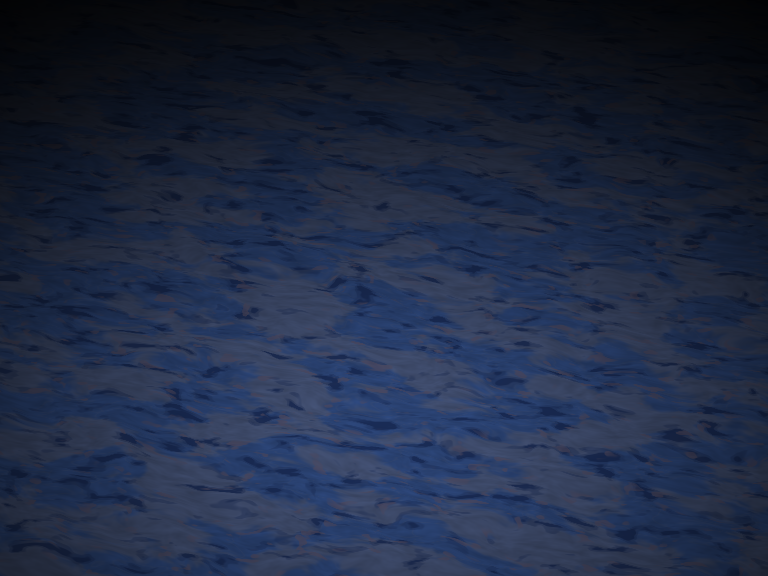
A Shadertoy shader for this texture:

```glsl
const vec3 BLUE  = vec3(0.165, 0.260, 0.450);
const vec3 GREY  = vec3(0.260, 0.305, 0.425);
const vec3 NAVY  = vec3(0.085, 0.150, 0.310);
const vec3 ROSE  = vec3(0.310, 0.285, 0.370);

const vec2  LIGHT_CENTER  = vec2(0.5, 0.25);
const vec2  LIGHT_FALLOFF = vec2(1.9, 2.3);
const float LIGHT_CORNER  = 0.25;   // extra falloff far from the center
const float LIGHT_FLOOR   = 0.04;   // level that is clipped to black

const float SLOPE       = 0.14;     // flecks descend to the right
const float PERSPECTIVE = 0.45;     // features shrink towards the top
const float WARP        = 0.022;
const vec2  PATCH_FREQ  = vec2(4.5, 13.0);
const vec2  FLECK_FREQ  = vec2(13.0, 42.0);
const vec2  ROSE_FREQ   = vec2(24.0, 62.0);
const vec2  WISP_FREQ   = vec2(9.0, 32.0);

float hash(vec2 cell) {
    uvec2 q = uvec2(ivec2(cell)) * uvec2(1597334673u, 3812015801u);
    uint n = (q.x ^ q.y) * 1597334673u;
    n = (n ^ (n >> 15)) * 2246822519u;
    return float((n ^ (n >> 13)) & 65535u) / 65535.0;
}

float cornerSlope(vec2 cell, vec2 offset) {
    float angle = 6.28318 * hash(cell);
    return dot(vec2(cos(angle), sin(angle)), offset);
}

float gradientNoise(vec2 p) {
    vec2 i = floor(p), f = fract(p), e = vec2(1.0, 0.0);
    vec2 u = f * f * f * (f * (f * 6.0 - 15.0) + 10.0);
    float low  = mix(cornerSlope(i, f), cornerSlope(i + e.xy, f - e.xy), u.x);
    float high = mix(cornerSlope(i + e.yx, f - e.yx), cornerSlope(i + e.xx, f - e.xx), u.x);
    return mix(low, high, u.y);
}

float fbm(vec2 p, int octaves) {
    float sum = 0.0, amplitude = 1.0;
    for (int k = 0; k < octaves; k++) {
        sum += amplitude * gradientNoise(p);
        p = mat2(1.98, 0.16, -0.16, 1.98) * p + 17.3;
        amplitude *= 0.56;
    }
    return sum;
}

// Surface coordinates: receding, tilted and swirled.
vec2 surfacePoint(vec2 p) {
    p *= 1.0 + PERSPECTIVE * p.y * vec2(0.6, 1.0);
    p.y += SLOPE * p.x;
    vec2 q = p * vec2(6.0, 11.0);
    p += WARP * vec2(2.0, 1.0) * vec2(fbm(q + 31.7, 2), fbm(q + 73.1, 2));
    q = p * vec2(20.0, 38.0);
    return p + 0.3 * WARP * vec2(gradientNoise(q + 5.2), gradientNoise(q + 47.9));
}

vec3 surfaceColor(vec2 p) {
    // Broad grey patches over blue
    float patches = fbm(p * PATCH_FREQ, 5);
    float grey = smoothstep(-0.12, 0.16, patches);
    vec3 color = mix(BLUE, GREY, 0.88 * grey);

    // Thin curling wisps and fine tonal grain
    float ridge = abs(fbm(p * WISP_FREQ + 11.4, 3));
    float wisp = 1.0 - smoothstep(0.0, 0.07, ridge);
    color = mix(color, GREY, 0.22 * wisp * (1.0 - grey));
    color *= 1.0 + 0.13 * fbm(p * vec2(22.0, 75.0) + 8.6, 3);

    // Dark flecks, denser inside the blue
    float fleck = fbm(p * FLECK_FREQ + 91.3, 3) - 0.22 * patches;
    color = mix(color, NAVY, 0.32 * smoothstep(0.16, 0.30, fleck));
    color = mix(color, NAVY, 0.75 * smoothstep(0.36, 0.50, fleck));

    // Small warm flecks along the patch borders
    float border = 1.0 - smoothstep(0.05, 0.40, abs(patches));
    float warm = smoothstep(0.28, 0.42, fbm(p * ROSE_FREQ + 57.8, 2));
    return mix(color, ROSE, 0.65 * warm * border);
}

float lightLevel(vec2 uv) {
    vec2 d = uv - LIGHT_CENTER;
    float r = dot(d * d, LIGHT_FALLOFF);
    float level = exp(-r - LIGHT_CORNER * r * r);
    return max(level - LIGHT_FLOOR, 0.0) / (1.0 - LIGHT_FLOOR);
}

void mainImage(out vec4 fragColor, in vec2 fragCoord) {
    vec2 uv = fragCoord / iResolution.xy;
    vec2 p = fragCoord / iResolution.y;
    vec3 color = surfaceColor(surfacePoint(p)) * lightLevel(uv);
    fragColor = vec4(color, 1.0);
}
```
